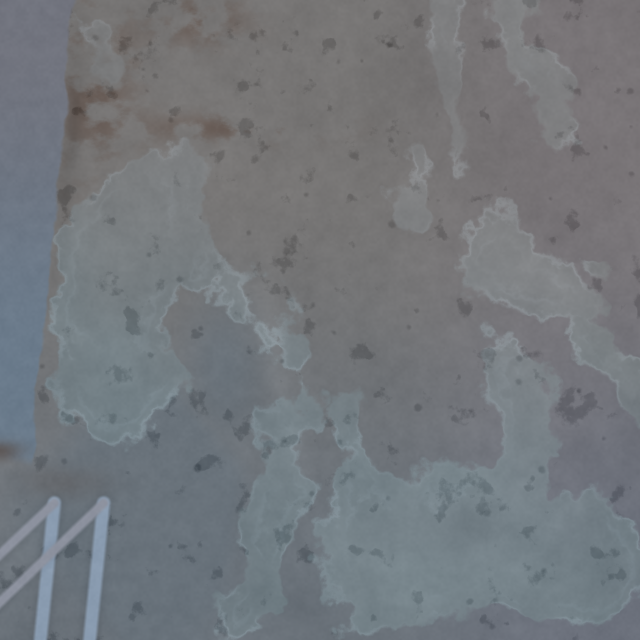
This texture is drawn by a WebGL 2 fragment shader. Its source:

```glsl
#version 300 es
precision highp float;
uniform vec2 u_resolution;
out vec4 fragColor;

float hash(vec2 p) {
    vec3 q = fract(p.xyx * vec3(0.1031, 0.1030, 0.0973));
    q += dot(q, q.yzx + 33.33);
    return fract((q.x + q.y) * q.z);
}

float noise(vec2 p) {
    vec2 i = floor(p), f = fract(p);
    f = f * f * (3.0 - 2.0 * f);
    return mix(mix(hash(i), hash(i + vec2(1, 0)), f.x),
               mix(hash(i + vec2(0, 1)), hash(i + vec2(1, 1)), f.x), f.y);
}

float fbm(vec2 p) {
    float sum = 0.0, amp = 0.516;
    for (int i = 0; i < 5; i++) {
        sum += amp * noise(p);
        p = mat2(0.8, 0.6, -0.6, 0.8) * p * 2.03 + 17.3;
        amp *= 0.5;
    }
    return sum;
}

float capsule(vec2 p, vec2 a, vec2 b, float r) {
    vec2 ab = b - a;
    float t = clamp(dot(p - a, ab) / dot(ab, ab), 0.0, 1.0);
    return length(p - a - ab * t) - r;
}

// Soft elliptical spot
float spot(vec2 p, vec2 centre, vec2 size) {
    vec2 d = (p - centre) / size;
    return exp(-dot(d, d));
}

// Outline of the pale mineral deposits, negative inside
float deposits(vec2 p) {
    float d = capsule(p, vec2(0.21, 0.65), vec2(0.19, 0.43), 0.10);
    d = min(d, capsule(p, vec2(0.29, 0.70), vec2(0.34, 0.58), 0.025));
    d = min(d, capsule(p, vec2(0.38, 0.57), vec2(0.46, 0.37), 0.022));
    d = min(d, capsule(p, vec2(0.44, 0.33), vec2(0.37, 0.02), 0.040));
    d = min(d, capsule(p, vec2(0.53, 0.36), vec2(0.56, 0.08), 0.035));
    d = min(d, capsule(p, vec2(0.62, 0.15), vec2(0.88, 0.13), 0.115));
    d = min(d, capsule(p, vec2(0.80, 0.40), vec2(0.82, 0.22), 0.055));
    d = min(d, capsule(p, vec2(0.75, 0.61), vec2(0.90, 0.52), 0.065));
    d = min(d, capsule(p, vec2(0.93, 0.46), vec2(1.02, 0.40), 0.035));
    d = min(d, capsule(p, vec2(0.70, 1.02), vec2(0.71, 0.73), 0.026));
    d = min(d, capsule(p, vec2(0.82, 0.98), vec2(0.87, 0.82), 0.024));
    d = min(d, capsule(p, vec2(0.64, 0.73), vec2(0.61, 0.65), 0.020));
    return min(d, capsule(p, vec2(0.18, 0.95), vec2(0.17, 0.90), 0.030));
}

void main() {
    vec2 p = gl_FragCoord.xy / u_resolution;
    float px = 1.0 / u_resolution.y;
    float broad = fbm(p * 4.0), medium = fbm(p * 17.0 + 5.0), fine = fbm(p * 62.0);

    // Bare plaster: warm above, cool below
    vec3 col = mix(vec3(0.425, 0.455, 0.485), vec3(0.462, 0.455, 0.452),
                   smoothstep(0.05, 0.75, p.y + 0.12 * (broad - 0.5)));
    col += vec3(0.012, 0.002, 0.015) * smoothstep(0.55, 0.9, p.x);
    col += 0.06 * (broad - 0.5) + 0.035 * (medium - 0.5);

    // Damp cool areas at the lower left
    float damp = smoothstep(0.25, 0.65, spot(p, vec2(0.24, 0.16), vec2(0.17, 0.24)) + broad - 0.5);
    damp = max(damp, spot(p, vec2(0.35, 0.42), vec2(0.07, 0.12)));
    col = mix(col, vec3(0.405, 0.445, 0.480), damp * 0.8);

    // Pale deposits with ragged, brighter rims
    vec2 warp = vec2(fbm(p * 8.0 + 3.0), fbm(p * 8.0 + 41.0)) - 0.5;
    float d = deposits(p + 0.14 * warp) + 0.085 * (medium - 0.5) + 0.025 * (fine - 0.5);
    float inside = smoothstep(0.006, -0.007, d);
    vec3 pale = mix(vec3(0.475, 0.530, 0.555), vec3(0.510, 0.515, 0.520),
                    smoothstep(0.25, 0.8, p.y + 0.25 * (p.x - 0.5)));
    pale += 0.09 * (broad - 0.5) + 0.06 * (medium - 0.5);
    pale -= 0.025 * smoothstep(0.55, 0.2, p.x);
    col = mix(col, pale, inside * (0.72 + 0.25 * noise(p * 11.0)));
    float rim = exp(-pow((d + 0.005) / 0.005, 2.0));
    rim += 0.45 * exp(-pow((d + 0.036) / 0.006, 2.0));
    col += vec3(0.045, 0.050, 0.055) * rim * smoothstep(0.25, 0.75, noise(p * 19.0 + 7.0));
    col += 0.03 * spot(p, vec2(0.45 + 0.03 * sin(p.y * 9.0), 0.40), vec2(0.018, 0.17));

    // Rust stains and dark blotches
    float rust = spot(p, vec2(0.15, 0.87), vec2(0.06, 0.13))
               + spot(p, vec2(0.36, 0.80), vec2(0.14, 0.022))
               + spot(p, vec2(0.31, 0.97), vec2(0.07, 0.04));
    rust *= smoothstep(0.42, 0.68, fbm(p * vec2(24.0, 34.0) + 9.0));
    col = mix(col, vec3(0.39, 0.33, 0.30), min(rust, 1.0) * 0.75 * (1.0 - 0.8 * inside));
    float blotch = smoothstep(0.67, 0.78, fbm(p * 29.0 + 60.0)) + 0.5 * spot(p, vec2(0.73, 0.18), vec2(0.04, 0.03));
    col -= 0.07 * blotch;

    // Sparse pits scattered over a jittered grid
    vec2 cell = floor(p * 24.0);
    vec2 jitter = 0.25 + 0.5 * vec2(hash(cell + 3.0), hash(cell + 71.0));
    float pit = length(fract(p * 24.0) - jitter) - 0.05 - 0.08 * hash(cell + 19.0) + 0.2 * (fine - 0.5);
    col -= 0.07 * smoothstep(0.07, -0.07, pit) * step(0.92, hash(cell + 130.0));

    // Smooth painted strip along the left edge
    float edge = 0.115 - 0.09 * (1.0 - p.y) + 0.022 * (medium - 0.5);
    float strip = smoothstep(0.003, -0.003, p.x - edge)
                * smoothstep(0.285, 0.305, p.y + 0.35 * p.x + 0.02 * (medium - 0.5));
    vec3 paint = mix(vec3(0.415, 0.480, 0.545), vec3(0.445, 0.455, 0.495), smoothstep(0.4, 0.95, p.y));
    col -= 0.045 * spot(p, vec2(edge + 0.012, 0.78), vec2(0.016, 0.2)) * (0.4 + medium);
    col = mix(col, paint + 0.025 * (broad - 0.5), strip);
    float grime = spot(p, vec2(0.0, 0.295), vec2(0.035, 0.015)) + 0.6 * spot(p, vec2(0.10, 0.245), vec2(0.07, 0.025));
    col = mix(col, vec3(0.36, 0.33, 0.32), 0.7 * grime * (0.5 + medium));

    // Handrails and their posts
    for (float k = 0.0; k < 2.0; k++) {
        vec2 top = vec2(0.085 + 0.077 * k, 0.214);
        float post = capsule(p, top, vec2(0.061 + 0.077 * k, -0.02), 0.010);
        float rail = capsule(p, top, vec2(-0.02, 0.115 - 0.075 * k), 0.007);
        float shade = smoothstep(0.014, 0.0, min(post, rail));
        col -= 0.025 * shade;
        col = mix(col, vec3(0.54, 0.61, 0.69), smoothstep(0.002 + px, -0.002 - px, post));
        col = mix(col, vec3(0.55, 0.57, 0.62), smoothstep(0.002 + px, -0.002 - px, rail));
    }

    // Faint surface grain
    col += 0.035 * (fine - 0.5) + 0.012 * (noise(p * 230.0) - 0.5);
    fragColor = vec4(col, 1.0);
}
```
